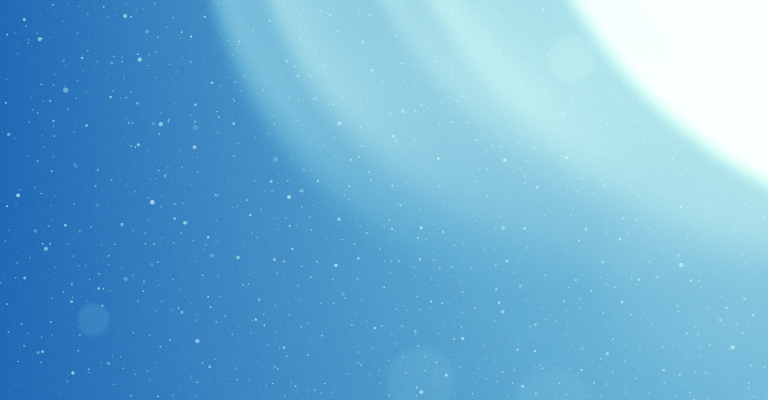
This background is drawn by a WebGL 1 fragment shader. Its source:

```glsl
precision highp float;
// Blue underwater-like backdrop: a diagonal light field crossed by soft arcs
// that glow toward the upper right, with scattered dust and faint round bokeh.
// All light is summed as one scalar, then coloured by a ramp; units: height = 1.

uniform vec2 u_resolution;

const vec3 DEEP  = vec3(0.10, 0.39, 0.70);
const vec3 AZURE = vec3(0.38, 0.68, 0.83);
const vec3 PALE  = vec3(0.64, 0.86, 0.91);
const vec3 MINT  = vec3(0.83, 0.99, 0.97);
const vec3 WHITE = vec3(0.98, 1.0, 1.0);

float hash(vec2 p) {
  vec3 q = fract(vec3(p.xyx) * 0.1031);
  q += dot(q, q.yzx + 33.33);
  return fract((q.x + q.y) * q.z);
}

vec3 lightRamp(float light) {
  vec3 color = mix(DEEP, AZURE, clamp(light / 0.33, 0.0, 1.0));
  color = mix(color, PALE, clamp((light - 0.33) / 0.33, 0.0, 1.0));
  color = mix(color, MINT, clamp((light - 0.66) / 0.22, 0.0, 1.0));
  return mix(color, WHITE, clamp((light - 0.88) / 0.14, 0.0, 1.0));
}

// A disc with a bright rim that decays inward to a plateau.
float arcLight(vec2 p, vec2 center, float radius, float soft, float plateau, float rim) {
  float depth = radius - length(p - center);
  float edge = smoothstep(-soft, soft, depth);
  return edge * (plateau + rim * exp(-max(depth, 0.0) / 0.13));
}

float disc(vec2 p, vec2 center, float radius, float soft) {
  return 1.0 - smoothstep(radius - soft, radius + soft, length(p - center));
}

// One jittered dot per cell; only a fraction of the cells is filled.
float dustLayer(vec2 p, float cells, float radius, float fill, float seed, float pixel) {
  vec2 id = floor(p * cells);
  vec2 key = id + seed;
  vec2 jitter = vec2(hash(key + 3.7), hash(key + 19.3));
  vec2 center = (id + 0.15 + 0.7 * jitter) / cells;
  float size = radius * mix(0.55, 1.0, hash(key + 41.1));
  float strength = mix(0.2, 1.0, hash(key + 67.9));
  return step(hash(key), fill) * strength * disc(p, center, size, 0.6 * pixel);
}

float arcs(vec2 p) {
  float soft = mix(0.12, 0.035, clamp(p.y, 0.0, 1.0));
  float outer = arcLight(p, vec2(1.563, 1.307), 1.068, soft, 0.15, 0.13)
              + arcLight(p, vec2(1.695, 1.414), 1.098, soft, 0.06, 0.19)
              + arcLight(p, vec2(2.073, 1.666), 1.300, soft, 0.00, 0.14)
              + arcLight(p, vec2(2.286, 1.729), 1.410, soft, 0.00, 0.17);
  float inner = arcLight(p, vec2(2.517, 1.661), 1.269, 0.035, 0.24, 0.06)
              + arcLight(p, vec2(2.663, 1.854), 1.340, 0.050, 0.12, 0.00);
  return outer * smoothstep(0.2, 0.85, p.y) + inner * smoothstep(0.2, 0.6, p.y);
}

float bokeh(vec2 p) {
  return 0.06 * disc(p, vec2(0.234, 0.201), 0.040, 0.008)
       + 0.04 * disc(p, vec2(1.432, 0.854), 0.058, 0.012)
       + 0.04 * disc(p, vec2(1.055, 0.045), 0.085, 0.016)
       + 0.03 * disc(p, vec2(1.385, -0.02), 0.095, 0.020)
       + 0.03 * disc(p, vec2(1.730, 0.300), 0.210, 0.080);
}

float dust(vec2 p, float pixel) {
  float total = 0.0;
  for (int i = 0; i < 4; i++) {
    float layer = float(i);
    float cells = 34.0 / (1.0 + 0.75 * layer);
    float radius = 0.0022 + 0.0015 * layer;
    float fill = 0.42 - 0.10 * layer;
    vec2 shifted = p + vec2(0.37, 0.61) * layer;
    total = max(total, dustLayer(shifted, cells, radius, fill, 53.0 * layer, pixel));
  }
  return total;
}

void main() {
  vec2 p = gl_FragCoord.xy / u_resolution.y;
  p.x *= 1.925 * u_resolution.y / u_resolution.x; // full width spans 1.925
  float pixel = 1.0 / u_resolution.y;

  // Diagonal wash, arcs and out-of-focus spots
  float light = 0.03 + 0.21 * p.x + 0.09 * p.x * p.y;
  light += arcs(p) + bokeh(p);

  // Fine grain on a canvas-relative grid
  light += 0.022 * (hash(floor(p * 266.0) + 7.0) - 0.5);

  vec3 color = lightRamp(light);
  color = mix(color, vec3(0.82, 0.98, 0.98), 0.68 * dust(p, pixel) * (1.0 - smoothstep(0.8, 1.0, light)));
  gl_FragColor = vec4(color, 1.0);
}
```
